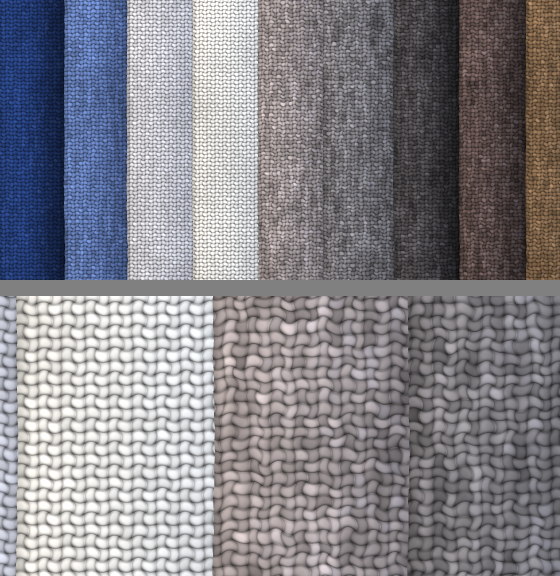
Top, the full canvas; bottom, a detail of the centre.
Give the GLSL for this texture, as a Shadertoy shader.

```glsl
// Nine folded strips of woven cloth hanging side by side, navy to tan.
// Warp and weft rise and dip as cosine waves to form a plain weave, tinted
// by heathered yarn noise and shaded by the roll and shadow of each fold.

#define STRIPS 9
#define THREADS vec2(142.0, 72.0)  // warp and weft threads across the canvas
#define GAP_LIGHT 0.40             // brightness in the holes between threads
#define STITCH_LIGHT 1.17          // brightness on top of a stitch
#define STITCH_RELIEF 0.20         // directional light on each stitch
#define YARN_CRIMP 0.13            // alternating bend of the threads, in threads
#define YARN_WANDER 0.50           // irregular drift of the threads, in threads
#define EDGE_WANDER 0.0022         // unevenness of the fold edges
#define FLECK_COLOR vec3(0.62, 0.64, 0.72)
#define SAMPLES 3                  // antialiasing grid per pixel side

const float PI = 3.14159;

// Left edge of every strip, plus the end of the last one
const float EDGES[10] = float[](-0.004, 0.115, 0.227, 0.344, 0.461,
                                0.577, 0.703, 0.820, 0.939, 1.057);
const vec3 DYES[9] = vec3[](
    vec3(0.13, 0.22, 0.43), vec3(0.34, 0.43, 0.63), vec3(0.72, 0.72, 0.745),
    vec3(0.81, 0.81, 0.80), vec3(0.55, 0.52, 0.52), vec3(0.43, 0.425, 0.44),
    vec3(0.26, 0.25, 0.26), vec3(0.33, 0.275, 0.265), vec3(0.44, 0.35, 0.26));
// Strength of the fold shadow and of the mixed yarn, per strip
const float SHADOWS[9] = float[](0.50, 0.26, 0.10, 0.08, 0.16, 0.20, 0.58, 0.44, 0.55);
const float HEATHER[9] = float[](0.40, 0.45, 0.20, 0.08, 0.75, 0.85, 0.80, 0.85, 0.65);

float hash(vec2 p) {
    vec3 h = fract(vec3(p.xyx) * 0.1031);
    h += dot(h, h.yzx + 33.33);
    return fract((h.x + h.y) * h.z);
}

float cornerSlope(vec2 corner, vec2 offset) {
    float angle = 2.0 * PI * hash(corner);
    return dot(vec2(cos(angle), sin(angle)), offset);
}

// Gradient noise, roughly -0.7 to 0.7
float noise(vec2 p) {
    vec2 i = floor(p), f = fract(p);
    vec2 u = f * f * f * (f * (f * 6.0 - 15.0) + 10.0);
    vec2 e = vec2(1.0, 0.0);
    return mix(mix(cornerSlope(i, f), cornerSlope(i + e.xy, f - e.xy), u.x),
               mix(cornerSlope(i + e.yx, f - e.yx), cornerSlope(i + e.xx, f - e.xx), u.x), u.y);
}

// x: brightness of the stitch, y: yarn tone, z: random value of the stitch
vec3 weave(vec2 q, float seed, float heather) {
    q += YARN_CRIMP * sin(PI * q.yx);
    q += YARN_WANDER * (0.35 + heather) * vec2(noise(q * vec2(0.40, 0.30) + seed),
                                               noise(q * vec2(0.45, 0.35) + seed + 51.7));
    vec2 cell = floor(q), f = fract(q) - 0.5;
    float over = mod(cell.x + cell.y, 2.0) < 0.5 ? 1.0 : -1.0;

    // Round threads whose height swings over and under; the upper one shows
    vec2 wave = cos(PI * f);
    vec2 profile = sqrt(max(wave, 0.0));
    float weft = profile.y * (0.68 + 0.32 * over * wave.x);
    float warp = profile.x * (0.60 - 0.36 * over * wave.y);
    bool weftOnTop = weft > warp;
    float light = mix(GAP_LIGHT, STITCH_LIGHT, smoothstep(0.05, 0.95, max(weft, warp)));
    light += STITCH_RELIEF * dot(f, vec2(-0.4, 0.9)) + (weftOnTop ? 0.03 : -0.03);

    // Tone runs along the yarn on top
    float tone = weftOnTop ? noise(vec2(q.x * 0.30, cell.y * 7.37 + seed))
                           : noise(vec2(cell.x * 7.37 + seed, q.y * 0.22));
    return vec3(light, tone, hash(cell + seed * 3.0));
}

vec3 cloth(vec2 uv) {
    // Find the strip, with slightly uneven edges
    float x = uv.x + EDGE_WANDER * (noise(vec2(uv.y * 5.0, 3.7))
                                  + 0.7 * noise(vec2(uv.y * 36.0, 9.2)));
    int strip = 0;
    for (int k = 1; k < STRIPS; k++) {
        if (x > EDGES[k]) strip = k;
    }
    float across = (x - EDGES[strip]) / (EDGES[strip + 1] - EDGES[strip]);
    float seed = float(strip) * 17.0 + 4.3;
    float heather = HEATHER[strip];

    vec3 stitch = weave(uv * THREADS + vec2(seed * 0.37, seed * 0.21), seed, heather);
    vec3 color = DYES[strip];

    // Heathered yarn: tone changes, pale cool flecks, long vertical streaks
    float streak = noise(vec2(uv.x * 85.0, uv.y * 9.0 + seed));
    float tone = 0.50 * stitch.y + 0.18 * (stitch.z - 0.5) + 0.32 * streak;
    color *= 1.0 + heather * tone + 0.05 * (stitch.z - 0.5);
    float fleck = smoothstep(0.65, 1.0, stitch.z + 0.45 * streak)
                * mix(0.10, 0.32, smoothstep(0.2, 0.8, across));
    color = mix(color, FLECK_COLOR * (0.45 + 0.8 * DYES[strip]), fleck * heather);
    color *= mix(vec3(1.02, 1.0, 0.98), vec3(0.985, 1.0, 1.03), across);

    // Fold: rolled left edge, shadow deepening to the right
    float shade = 1.06 - SHADOWS[strip] * smoothstep(0.35, 1.0, across);
    shade *= 1.0 - 0.20 * (1.0 - smoothstep(0.0, 0.07, across));
    shade *= 1.0 - 0.6 * SHADOWS[strip] * smoothstep(0.93, 1.0, across);
    shade *= 1.0 + 0.10 * noise(uv * vec2(9.0, 4.0)) + 0.06 * (uv.y - 0.5);
    return color * stitch.x * shade;
}

void mainImage(out vec4 fragColor, in vec2 fragCoord) {
    vec3 sum = vec3(0.0);
    for (int j = 0; j < SAMPLES; j++) {
        for (int i = 0; i < SAMPLES; i++) {
            vec2 jitter = (vec2(i, j) + 0.5) / float(SAMPLES) - 0.5;
            sum += cloth((fragCoord + jitter) / iResolution.xy);
        }
    }
    fragColor = vec4(clamp(sum / float(SAMPLES * SAMPLES), 0.0, 1.0), 1.0);
}
```
